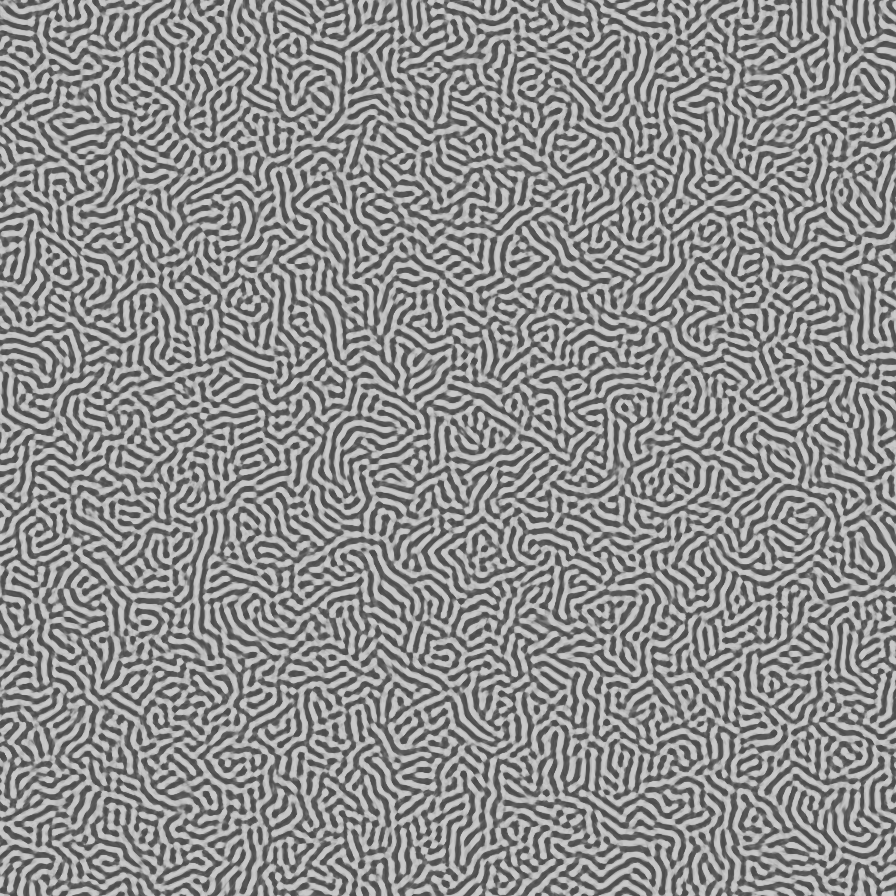
Give the GLSL for this pattern, as a Shadertoy shader.

```glsl
// Grey labyrinth of evenly wide, winding stripes, like a reaction-diffusion pattern.

#define WAVES 78.0       // stripe periods across the canvas
#define PATCH 1.5        // spacing of the seed waves, in periods
#define REACH 1.2        // radius of a seed wave, in patches
#define JITTER 0.6       // scatter of the seed centres
#define STEP 0.57        // lattice spacing of the reaction, in periods
#define SELF 0.6         // weight of a point against its neighbours
#define GAIN 1.8         // growth per reaction step
#define LIGHT_BIAS 0.07  // favours joined light stripes
#define SHARPNESS 1.15   // steepness of the final edges
#define DARK vec3(0.30)
#define LIGHT vec3(0.79)

const float TAU = 6.2831853;
const int RADIUS = 4;              // reaction steps, also the lattice radius
const int SIDE = 2 * RADIUS + 1;

// Three random values in 0..1 for a cell
vec3 hash3(vec2 cell) {
    vec3 h = fract(vec3(cell.xyx) * vec3(0.1031, 0.1030, 0.0973));
    h += dot(h, h.yxz + 33.33);
    return fract((h.xxy + h.yzz) * h.zyx);
}

// Windowed waves of random direction, scaled by their local amplitude
float seedWaves(vec2 p) {
    vec2 grid = p / PATCH;
    vec2 home = floor(grid);
    float wave = 0.0;
    vec2 slope = vec2(0.0);
    for (int y = -1; y <= 1; y++) {
        for (int x = -1; x <= 1; x++) {
            vec2 cell = home + vec2(x, y);
            vec3 rnd = hash3(cell + 17.0);
            vec2 offset = grid - cell - 0.5 - JITTER * (rnd.xy - 0.5);
            float falloff = 1.0 - dot(offset, offset) / (REACH * REACH);
            if (falloff > 0.0) {
                falloff *= falloff * falloff;
                float angle = 0.5 * TAU * rnd.z;
                vec2 direction = vec2(cos(angle), sin(angle));
                float shift = fract(rnd.x * 7.0 + rnd.y * 5.0);
                float phase = TAU * (PATCH * dot(offset, direction) + shift);
                wave += falloff * cos(phase);
                slope += falloff * sin(phase) * direction;
            }
        }
    }
    return wave * inversesqrt(wave * wave + dot(slope, slope) + 0.08);
}

// Local excitation against inhibition by six neighbours on a triangular lattice
float labyrinth(vec2 p) {
    float field[SIDE * SIDE];
    for (int r = 0; r < SIDE; r++) {
        for (int q = 0; q < SIDE; q++) {
            vec2 axial = vec2(q - RADIUS, r - RADIUS);
            vec2 node = vec2(axial.x + 0.5 * axial.y, 0.866 * axial.y);
            bool needed = abs(axial.x + axial.y) < float(RADIUS) + 0.5;
            field[r * SIDE + q] = needed ? seedWaves(p + STEP * node) : 0.0;
        }
    }

    // Each step shrinks the lattice by one ring and moves it to the array start
    for (int size = SIDE - 2; size > 0; size -= 2) {
        float gain = size > 1 ? GAIN : SHARPNESS;
        for (int r = 0; r < size; r++) {
            for (int q = 0; q < size; q++) {
                int target = r * SIDE + q;
                int c = target + SIDE + 1;
                float around = field[c - 1] + field[c + 1]
                             + field[c - SIDE] + field[c + SIDE]
                             + field[c - SIDE + 1] + field[c + SIDE - 1];
                float growth = SELF * field[c] - around / 6.0 + LIGHT_BIAS;
                field[target] = tanh(gain * growth);
            }
        }
    }
    return field[0] / tanh(SHARPNESS);
}

void mainImage(out vec4 fragColor, in vec2 fragCoord) {
    vec2 uv = fragCoord / min(iResolution.x, iResolution.y);
    float tone = labyrinth(uv * WAVES);
    fragColor = vec4(mix(DARK, LIGHT, clamp(0.5 + 0.5 * tone, 0.0, 1.0)), 1.0);
}
```
